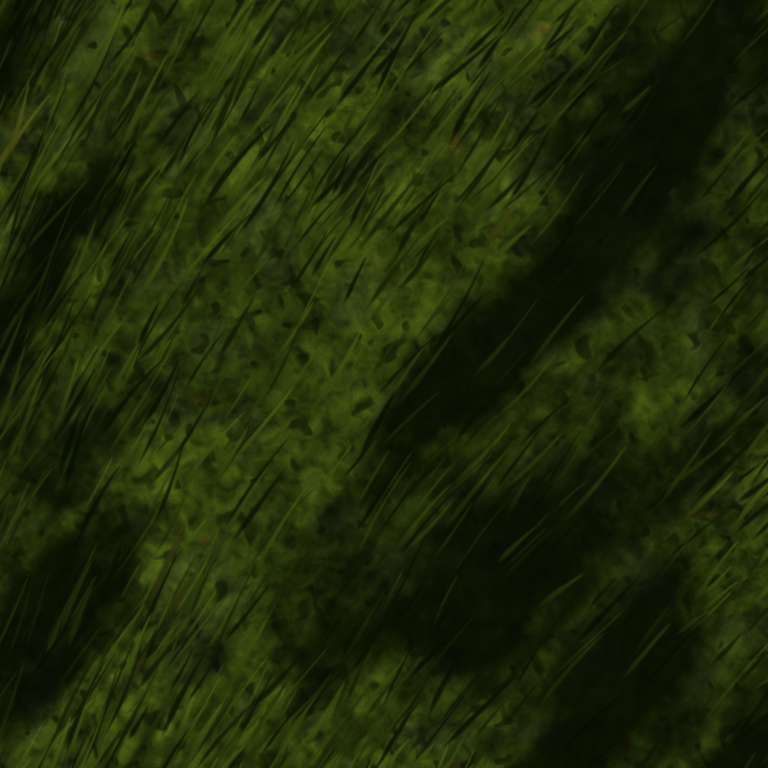
Give the GLSL for this texture, as a Shadertoy shader.

```glsl
#define LEAN 0.94            // mean direction of the grass, radians
#define LAYERS 14            // sheets of blades
#define BLADE_LENGTH 0.19
#define BLADE_WIDTH 0.0054
#define SOFTNESS 0.0023
#define SHADOW_SCALE vec2(2.7, 9.5)
#define MOSS_SCALE 72.0
#define DEEP_GREEN vec3(0.024, 0.046, 0.003)
#define SUNLIT_GREEN vec3(0.265, 0.335, 0.068)
#define DRY_BROWN vec3(0.36, 0.24, 0.09)
#define DULL_GREEN vec3(0.19, 0.23, 0.12)

vec4 hash4(vec2 p) {
    vec4 q = fract(p.xyxy * vec4(0.1031, 0.1030, 0.0973, 0.1099));
    q += dot(q, q.wzxy + 33.33);
    return fract((q.xxyz + q.yzzw) * q.zywx);
}

mat2 rotation(float angle) {
    float c = cos(angle), s = sin(angle);
    return mat2(c, -s, s, c);
}

float noise(vec2 p) {
    vec2 i = floor(p), f = fract(p);
    f = f * f * (3.0 - 2.0 * f);
    float low = mix(hash4(i).x, hash4(i + vec2(1, 0)).x, f.x);
    float high = mix(hash4(i + vec2(0, 1)).x, hash4(i + vec2(1, 1)).x, f.x);
    return mix(low, high, f.y);
}

float fbm(vec2 p) {
    float sum = 0.0, gain = 0.533;
    for (int i = 0; i < 4; i++) {
        sum += gain * noise(p);
        p = rotation(0.6) * p * 2.03 + 17.3;
        gain *= 0.5;
    }
    return sum;
}

// Share of the cells that hold a blade; thick on the left, sparse on moss
float grassDensity(vec2 p) {
    float patches = noise(p * 5.0 + 31.0);
    return clamp(0.28 + 0.6 * (patches - 0.45) + 0.32 * (0.5 - p.x), 0.09, 0.6);
}

// Long ragged bands of light lying along the grass
float sunlight(vec2 p) {
    vec2 q = rotation(LEAN - 0.05) * p;
    q.y += 0.035 * (noise(p * 7.0) - 0.5);
    float bands = noise(q * SHADOW_SCALE + 7.4) * 0.68 + fbm(q * SHADOW_SCALE * 2.0 + 3.0) * 0.32;
    bands += 0.17 * (fbm(p * 30.0) - 0.5);
    return smoothstep(0.27, 0.54, bands);
}

// Clumped moss with a few small dark pits
float mossTone(vec2 p) {
    vec2 warp = vec2(noise(p * 60.0), noise(p * 60.0 + 50.0)) - 0.5;
    vec2 q = rotation(0.4) * p * MOSS_SCALE + warp * 0.7;
    float clumps = 0.62 + 0.75 * (fbm(q) - 0.5) + 0.45 * (noise(p * 19.0 + 11.0) - 0.5);
    float pits = smoothstep(0.06, 0.26, noise(q * 0.9 + 90.0));
    return clumps * mix(0.5, 1.03, pits);
}

// x: coverage of a tapered, bent blade; y: position from root to tip
vec2 blade(vec2 d, float len, float width, float tilt, float bend) {
    float u = d.x / len + 0.5;
    float offset = d.y - tilt * d.x - bend * d.x * d.x;
    float w = width * smoothstep(0.0, 0.4, u) * pow(clamp(1.0 - u, 0.0, 1.0), 0.75);
    float cover = smoothstep(SOFTNESS, -SOFTNESS, abs(offset) - w);
    return vec2(cover * smoothstep(0.0, 0.3, u) * smoothstep(1.0, 0.9, u), u);
}

void mainImage(out vec4 fragColor, in vec2 fragCoord) {
    vec2 p = fragCoord / iResolution.y;
    float light = sunlight(p);

    // Ground: moss, with streaks of fine grass where it grows thick
    vec2 along = rotation(LEAN + 0.25 * (0.5 - p.x)) * p;
    float streaks = noise(along * vec2(11.0, 70.0)) * 0.6 + noise(along * vec2(19.0, 140.0)) * 0.4;
    float thick = smoothstep(0.25, 0.5, grassDensity(p));
    float tone = (0.13 + 0.87 * light) * mossTone(p) * 1.08;
    tone *= mix(1.0, 0.15 + 1.5 * streaks, 0.12 + 0.75 * thick);

    // Dull and dry patches in the moss
    float dull = 0.4 * smoothstep(0.55, 0.8, noise(p * 22.0 + 5.0));
    float dry = smoothstep(0.9, 0.98, noise(p * 27.0 + 63.0)) * smoothstep(0.4, 0.7, noise(p * 75.0));

    // Blades, sheet over sheet; bright ones also cross the shadows
    vec2 cell = vec2(BLADE_LENGTH, 0.028);
    for (int layer = 0; layer < LAYERS; layer++) {
        float n = float(layer);
        mat2 turn = rotation(LEAN + 0.25 * (hash4(vec2(n, 4.0)).x - 0.5));
        vec2 shift = hash4(vec2(n, 9.0)).zw * 20.0;
        vec2 q = turn * p + shift;
        vec2 home = floor(q / cell);
        for (int k = 0; k < 9; k++) {
            vec2 id = home + vec2(k % 3 - 1, k / 3 - 1);
            vec4 place = hash4(id + n * 37.0);
            vec4 form = hash4(id + n * 37.0 + 211.0);
            vec2 center = (id + place.xy) * cell;
            vec2 site = (center - shift) * turn;
            float present = step(place.z, grassDensity(site));
            float tilt = 0.32 * (0.5 - site.x) + 0.24 * (form.x - 0.5);
            float len = BLADE_LENGTH * mix(0.3, 1.0, form.y * mix(1.0, 0.7, site.x));
            float width = BLADE_WIDTH * mix(0.4, 1.1, form.z * form.z);
            vec2 b = blade(q - center, len, width, tilt, 2.4 * (form.w - 0.5));
            float vivid = smoothstep(0.1, 0.9, place.w);
            float lit = mix(light, 0.6, 0.3 + 0.3 * vivid) * mix(0.6, 1.15, b.y);
            float bladeTone = lit * mix(0.12, 1.4, vivid);
            float cover = b.x * present * 0.9;
            tone = mix(tone, bladeTone, cover);
            dull *= 1.0 - cover;
            dry = mix(dry, step(0.99, form.z) * 0.6, cover);
        }
    }

    // Tone to colour
    tone = clamp(tone, 0.0, 1.15);
    vec3 color = mix(DEEP_GREEN, SUNLIT_GREEN, tone);
    color = mix(color, DULL_GREEN * (0.15 + tone), dull);
    color = mix(color, DRY_BROWN * (0.1 + tone), dry * 0.5);
    fragColor = vec4(color, 1.0);
}
```
